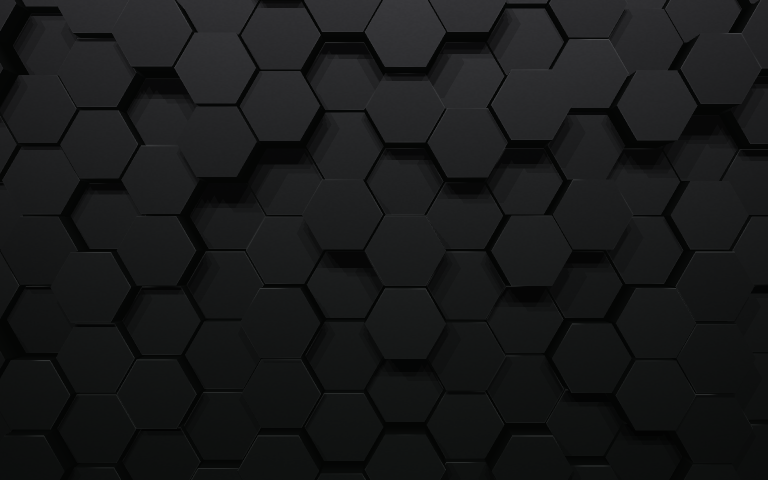
Write a Shadertoy shader that draws this background.

```glsl
const float RADIUS = 0.0848;            // hexagon corner radius, canvas height = 1
const vec2  LATTICE = vec2(3.0, 1.7320508) * RADIUS;
const vec2  LATTICE_ORIGIN = vec2(0.044, 0.125);
const vec2  VANISHING_POINT = vec2(0.03, 0.0);
const float GAP = 0.0022;               // half the slit between blocks
const float LOWEST = -0.036;            // block tops, as a share of camera distance
const float HIGHEST = 0.045;
const float SLIT_FLOOR = -0.075;
const int   VIEW_STEPS = 30;
const int   LIGHT_RAYS = 5;
const int   LIGHT_STEPS = 8;
const float LIGHT_REACH = 0.075;
const float LIGHT_RISE = 1.1;
const float SHADOW_DEPTH = 0.8;
const float RIM_WIDTH = 0.0028;
const vec3  FACE_BOTTOM = vec3(0.060, 0.068, 0.065);
const vec3  FACE_TOP = vec3(0.203, 0.203, 0.214);
const vec3  SLIT_COLOR = vec3(0.014, 0.018, 0.015);
const vec3  RIM_COLOR = vec3(0.15, 0.155, 0.155);

float hash(vec2 p) {
    vec3 q = fract(vec3(p.xyx) * 0.1031);
    q += dot(q, q.yzx + 33.33);
    return fract((q.x + q.y) * q.z);
}

float noise(vec2 p) {
    vec2 i = floor(p), f = fract(p);
    f = f * f * (3.0 - 2.0 * f);
    return mix(mix(hash(i), hash(i + vec2(1, 0)), f.x),
               mix(hash(i + vec2(0, 1)), hash(i + vec2(1, 1)), f.x), f.y);
}

// Centre of the flat-topped hexagon that holds p
vec2 cellCentre(vec2 p) {
    vec2 a = round(p / LATTICE) * LATTICE;
    vec2 b = (floor(p / LATTICE) + 0.5) * LATTICE;
    return dot(p - a, p - a) < dot(p - b, p - b) ? a : b;
}

vec2 cellId(vec2 centre) { return round(2.0 * centre / LATTICE) + 57.0; }

float blockHeight(vec2 centre) {
    return mix(LOWEST, HIGHEST, hash(cellId(centre)));
}

// Negative inside the block face
float faceDistance(vec2 p) {
    p = abs(p);
    return max(p.y, dot(p, vec2(0.8660254, 0.5))) - 0.8660254 * RADIUS + GAP;
}

vec2 wallNormal(vec2 p) {
    vec2 a = abs(p);
    vec2 n = a.y > dot(a, vec2(0.8660254, 0.5)) ? vec2(0, 1) : vec2(0.8660254, 0.5);
    return n * sign(p);
}

// Share of a broad overhead light hidden by taller blocks
float shadow(vec2 p, float z) {
    float hidden = 0.0;
    for (int i = 0; i < LIGHT_RAYS; i++) {
        float spread = float(i) / float(LIGHT_RAYS - 1);
        vec2 dir = vec2(mix(-0.85, 0.45, spread), 1.0);
        float rise = LIGHT_RISE * (0.8 + 0.5 * fract(spread * 2.4));
        for (int k = 1; k <= LIGHT_STEPS; k++) {
            float s = LIGHT_REACH * float(k) / float(LIGHT_STEPS);
            if (blockHeight(cellCentre(p + dir * s)) > z + s * rise) {
                hidden += 1.0 / float(LIGHT_RAYS);
                break;
            }
        }
    }
    return hidden;
}

vec3 faceColor(vec2 p, vec2 centre, float z, vec3 base) {
    vec2 local = p - centre;
    float tint = 0.92 + 0.14 * hash(cellId(centre) + 19.0);
    float grain = 0.97 + 0.06 * noise(p * vec2(260.0, 420.0));
    float slope = 1.0 + 0.6 * local.y;
    vec3 color = base * tint * grain * slope;
    color *= 1.0 - SHADOW_DEPTH * shadow(p, z);
    // Worn bevel catching light, strongest on upward edges
    float rim = 1.0 - smoothstep(0.0, RIM_WIDTH, -faceDistance(local));
    float wear = smoothstep(0.3, 0.8, noise(p * 18.0 + 40.0));
    float facing = 0.3 + 0.7 * max(wallNormal(local).y, 0.0);
    return color + RIM_COLOR * rim * wear * facing;
}

// Walk the view ray down through the blocks
vec3 render(vec2 view, vec3 base) {
    vec2 eye = VANISHING_POINT - LATTICE_ORIGIN;
    vec2 ray = view - VANISHING_POINT;
    for (int i = 0; i <= VIEW_STEPS; i++) {
        float z = mix(HIGHEST, SLIT_FLOOR, float(i) / float(VIEW_STEPS));
        vec2 p = eye + ray * (1.0 - z);
        vec2 centre = cellCentre(p);
        float top = blockHeight(centre);
        if (z > top || faceDistance(p - centre) > 0.0) continue;
        vec2 q = eye + ray * (1.0 - top);
        if (faceDistance(q - centre) < 0.0) return faceColor(q, centre, top, base);
        float lit = max(wallNormal(p - centre).y, 0.0);
        float depth = smoothstep(0.05, 0.0, top - z);
        return SLIT_COLOR + base * depth * (0.05 + 0.3 * lit);
    }
    return SLIT_COLOR;
}

void mainImage(out vec4 fragColor, in vec2 fragCoord) {
    vec3 color = vec3(0.0);
    for (int i = 0; i < 4; i++) {       // 2 x 2 supersampling
        vec2 jitter = vec2(i % 2, i / 2) * 0.5 - 0.25;
        vec2 view = (fragCoord + jitter - 0.5 * iResolution.xy) / iResolution.y;
        float rise = pow(clamp(view.y + 0.5, 0.0, 1.0), 1.4);
        vec3 base = mix(FACE_BOTTOM, FACE_TOP, rise) * (1.0 - 0.35 * view.x * view.x);
        color += 0.25 * render(view, base);
    }
    fragColor = vec4(color, 1.0);
}
```
